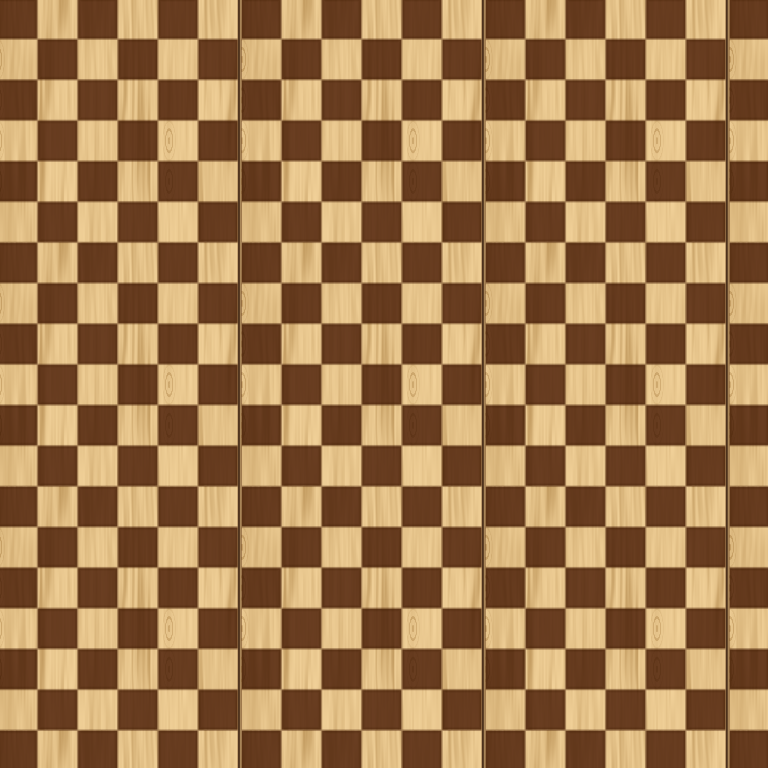
Write a three.js fragment shader that draws this pattern.

```glsl
// Wooden checkerboard of square panels with vertical grain, curls and thin upright seams
#define PANEL 0.3176                     // side of one panel
#define ORIGIN vec2(-0.0035, -0.0020)    // panel corner, from the upper left
#define CELLS 6.0                        // squares along a panel side
#define SEAM 0.0125                      // seam width, as a share of the panel
#define SOFT 0.034                       // blend at square edges, in squares
#define MAPLE vec3(0.955, 0.830, 0.610)
#define MAPLE_GRAIN vec3(0.790, 0.640, 0.410)
#define WALNUT vec3(0.418, 0.246, 0.134)
#define WALNUT_GRAIN vec3(0.345, 0.188, 0.075)
#define SEAM_DARK vec3(0.300, 0.195, 0.110)
#define SEAM_LIGHT vec3(0.660, 0.520, 0.340)

varying vec2 vUv;

float hash(vec2 p) {
  vec3 q = fract(vec3(p.xyx) * 0.1031);
  q += dot(q, q.yzx + 33.33);
  return fract((q.x + q.y) * q.z);
}

float noise(vec2 p) {
  vec2 i = floor(p);
  vec2 f = fract(p);
  f = f * f * (3.0 - 2.0 * f);
  float a = mix(hash(i), hash(i + vec2(1.0, 0.0)), f.x);
  float b = mix(hash(i + vec2(0.0, 1.0)), hash(i + vec2(1.0, 1.0)), f.x);
  return mix(a, b, f.y);
}

// Broad upright streaks, gently bent along their length
float streaks(vec2 p, float column) {
  float x = p.x + 0.10 * noise(vec2(p.x * 2.0, p.y * 0.9 + column * 7.0));
  float wide = noise(vec2(x * 6.0 + column * 31.0, p.y * 0.35));
  float narrow = noise(vec2(x * 14.0 + column * 53.0, p.y * 0.5));
  return smoothstep(0.45, 0.90, 0.55 * wide + 0.45 * narrow);
}

// Nested arcs of cathedral grain, in two columns of the panel only
float curl(vec2 local, vec2 cell) {
  float first = cell.x < 0.5 ? 1.0 : 3.0;
  float present = step(first, cell.y) * step(cell.y, 4.5);
  present *= cell.x < 0.5 || abs(cell.x - 4.0) < 0.5 ? 1.0 : 0.0;
  float center = cell.x < 0.5 ? 0.02 : 0.28;
  float d = length((local - vec2(center, 0.5)) * vec2(4.0, 1.3));
  float rings = smoothstep(0.2, 0.9, sin(d * 22.0));
  return present * rings * (1.0 - smoothstep(0.45, 0.75, d));
}

void main() {
  // Panel and square coordinates, with rows counted downward
  vec2 panel = fract((vec2(vUv.x, 1.0 - vUv.y) - ORIGIN) / PANEL);
  vec2 p = panel * CELLS;
  p.x = min(p.x / (1.0 - SEAM), CELLS - 0.001);
  vec2 cell = floor(p);
  vec2 local = fract(p);
  vec2 rim = min(local, 1.0 - local);

  // Grain
  float strength = 0.35 + 0.45 * mod(cell.x, 2.0);
  float streak = streaks(p, cell.x);
  float fine = noise(vec2(p.x * 25.0, p.y * 1.2));
  float arcs = curl(local, cell);
  float tone = 0.12 * hash(cell + 11.0);
  float mapleTone = 0.05 + tone + 0.32 * fine + strength * streak + 0.55 * arcs;
  float border = 1.0 - smoothstep(0.03, 0.10, min(rim.x, rim.y));
  float walnutTone = tone + 0.25 * fine + 0.35 * streak + 0.4 * arcs + 0.55 * border;
  vec3 maple = mix(MAPLE, MAPLE_GRAIN, clamp(mapleTone, 0.0, 1.1));
  vec3 walnut = mix(WALNUT, WALNUT_GRAIN, clamp(walnutTone, 0.0, 1.0));

  // Checker, dark in the upper left square of the panel
  vec2 inside = smoothstep(vec2(0.0), vec2(SOFT), rim);
  float side = mod(cell.x + cell.y, 2.0) * 2.0 - 1.0;
  vec3 color = mix(walnut, maple, 0.5 + 0.5 * side * inside.x * inside.y);

  // Seam: a dark line beside a pale one
  float across = (panel.x - 1.0 + SEAM) / SEAM;
  float seam = smoothstep(-0.15, 0.15, across) * (1.0 - smoothstep(0.85, 1.0, across));
  vec3 seamColor = mix(SEAM_DARK, SEAM_LIGHT, smoothstep(0.35, 0.75, across));
  color = mix(color, seamColor, seam);

  gl_FragColor = vec4(color, 1.0);
}
```
